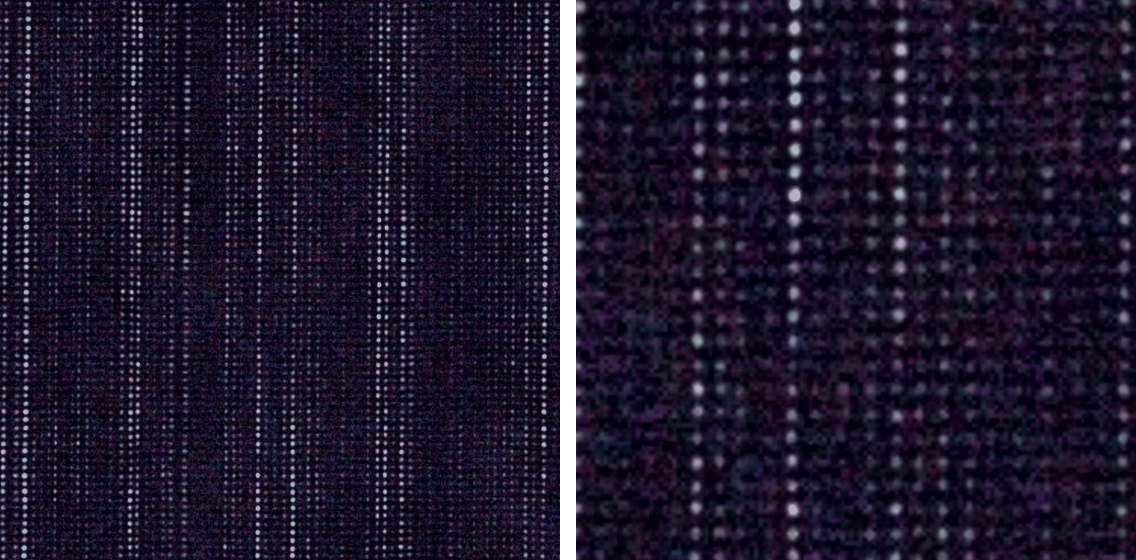
Left: the whole. Right: its middle third, enlarged.
This texture is drawn by a WebGL 1 fragment shader. Its source:

```glsl
precision highp float;
// Dark indigo woven cloth: a grid of pale stitch dots in uneven warp columns.

uniform vec2 u_resolution;

const float TAU = 6.2831853;
const vec2 THREADS = vec2(66.0, 70.0);   // warp columns, weft rows
const float SLANT = 0.007;               // lean of the warp across the cloth
const float BAND_PERIOD = 0.23;          // spacing of the brighter warp bands

const vec3 INDIGO = vec3(0.025, 0.000, 0.078);
const vec3 PLUM = vec3(0.195, 0.140, 0.250);
const vec3 PALE_TEAL = vec3(0.62, 0.76, 0.76);
const vec3 PALE_LILAC = vec3(0.76, 0.64, 0.78);

float hash(vec2 p) {
  vec3 q = fract(vec3(p.xyx) * 0.1031);
  q += dot(q, q.yzx + 33.33);
  return fract((q.x + q.y) * q.z);
}

float valueNoise(vec2 p) {
  vec2 cell = floor(p);
  vec2 f = fract(p);
  f = f * f * (3.0 - 2.0 * f);
  float low = mix(hash(cell), hash(cell + vec2(1.0, 0.0)), f.x);
  float high = mix(hash(cell + vec2(0.0, 1.0)), hash(cell + vec2(1.0, 1.0)), f.x);
  return mix(low, high, f.y);
}

// Brightness of one warp column, worn unevenly along its length
float warpStrength(float column, float x, float y) {
  float thread = pow(hash(vec2(column, 17.0)), 1.8);
  float band = 0.74 + 0.42 * cos(TAU * (x - 0.02) / BAND_PERIOD);
  float wear = 0.55 + 0.85 * valueNoise(vec2(column * 3.0 + 0.5, y * 11.0));
  return (0.20 + 1.15 * thread) * band * wear;
}

// Compact stitch, slightly taller than wide; brighter threads make fuller dots
float stitch(vec2 offset, float strength, float blur) {
  float spread = mix(0.038, 0.072, clamp(strength, 0.0, 1.0)) + 0.1 * blur * blur;
  vec2 q = offset * vec2(1.12, 0.96);
  return exp(-pow(dot(q, q) / spread, 1.3));
}

// Mottled ground with fine fibre grain and faint colour stains
vec3 ground(vec2 p, float grain) {
  float mottle = valueNoise(p * vec2(9.0, 6.0) + 5.0);
  float shade = clamp(1.9 * grain - 0.63 + 0.30 * (mottle - 0.5), 0.0, 1.0);
  float redStain = valueNoise(p * vec2(75.0, 60.0) + 90.0) - 0.5;
  float blueStain = valueNoise(p * vec2(48.0, 62.0) + 150.0) - 0.5;
  float fleck = valueNoise(p * 240.0 + 310.0) - 0.5;
  vec3 stain = redStain * vec3(0.080, -0.035, 0.0) + blueStain * vec3(-0.015, 0.015, 0.085);
  stain += fleck * vec3(0.07, -0.05, 0.04);
  return mix(INDIGO, PLUM, shade) + stain * (0.4 + 0.9 * shade);
}

void main() {
  vec2 p = gl_FragCoord.xy / u_resolution;

  // Weave grid with a slight lean, uneven warp spacing and wandering weft
  vec2 weave = vec2(p.x - SLANT * p.y, p.y) * THREADS;
  weave.x += 1.3 * (valueNoise(vec2((p.x - SLANT * p.y) * 17.0, 4.0)) - 0.5);
  weave.x += 0.12 * (valueNoise(vec2(p.x * 30.0, p.y * 12.0)) - 0.5);
  weave.y += 0.35 * (valueNoise(p * vec2(14.0, 5.0) + 60.0) - 0.5);
  vec2 cell = floor(weave);
  vec2 offset = fract(weave) - 0.5;
  offset.x -= 0.30 * (hash(vec2(cell.x, 71.0)) - 0.5);
  offset.y -= 0.16 * (hash(cell + 23.0) - 0.5);

  // Stitch brightness varies by column, row, patch and single dot
  float strength = warpStrength(cell.x, p.x, p.y);
  strength *= 0.75 + 0.40 * hash(vec2(cell.y, 203.0));
  strength *= 0.75 + 0.50 * valueNoise(p * vec2(6.0, 5.0) + 33.0);
  strength *= 0.55 + 0.80 * hash(cell + 7.0);
  float blur = THREADS.y / u_resolution.y;
  float grain = 0.6 * valueNoise(p * 370.0) + 0.4 * valueNoise(p * 210.0 + 41.0);
  float stitchShape = stitch(offset, strength, blur);
  float stitchLight = stitchShape * strength * (0.72 + 0.60 * grain);

  // Dim thread bodies link the dots along both directions
  float warpBody = exp(-offset.x * offset.x / 0.05) * strength;
  float weftBody = exp(-offset.y * offset.y / 0.06);

  vec3 color = ground(p, grain);
  color += vec3(0.035, 0.035, 0.048) * warpBody;
  color += vec3(0.045, 0.038, 0.048) * (weftBody - 0.5);

  // Shadowed gaps set the brighter stitches apart
  float gapShade = (1.0 - stitchShape) * clamp(strength, 0.0, 1.0);
  color = mix(color, INDIGO, 0.45 * gapShade);

  float tintMix = 0.65 * hash(cell + 131.0) + 0.35 * valueNoise(p * 22.0 + 12.0);
  vec3 tint = mix(PALE_TEAL, PALE_LILAC, tintMix);
  color = mix(color, tint, clamp(stitchLight, 0.0, 1.0));

  gl_FragColor = vec4(clamp(color, 0.0, 1.0), 1.0);
}
```
